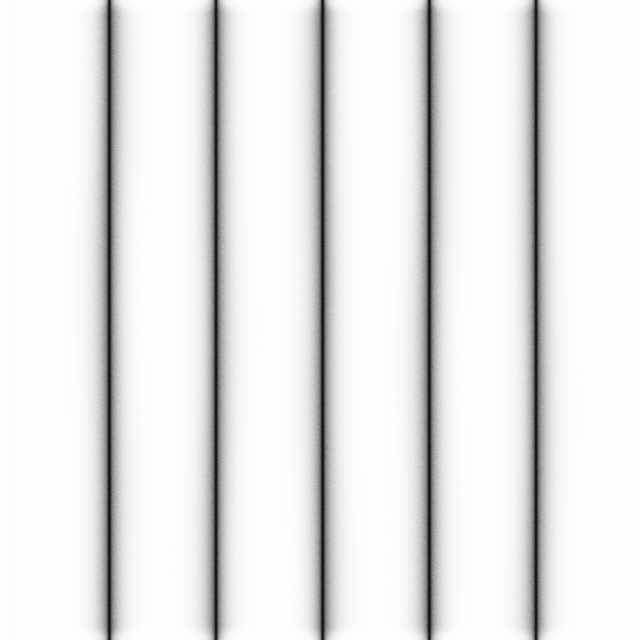
Write a Shadertoy shader that draws this pattern.

```glsl
// Five dark vertical lines on white, each with a soft grey halo that fades outward.
// Each line is a Gaussian core over an exponential halo; layered sines vary the
// halo along its length, and a fine hashed grain roughens the grey.

const float LINE_COUNT    = 5.0;
const float LINE_SPACING  = 1.0 / 6.0;
const float LINE_SHIFT    = 0.0042;
const float CORE_WIDTH    = 0.0030;
const float CORE_STRENGTH = 0.24;
const float HALO_WIDTH    = 0.0114;
const float HALO_STRENGTH = 0.76;
const float HALO_DRIFT    = 0.10;
const float END_FADE      = 0.025;
const float END_HALO      = 0.55;
const float GRAIN_CELLS   = 512.0;
const float GRAIN_AMOUNT  = 0.10;
const float STREAK_AMOUNT = 0.006;
const vec3  PAPER_COLOUR  = vec3(0.995);
const vec3  INK_COLOUR    = vec3(0.03);

float hash(vec2 p) {
    vec3 q = fract(vec3(p.xyx) * 0.1031);
    q += dot(q, q.yzx + 33.33);
    return fract((q.x + q.y) * q.z);
}

// Slow variation along a line, different for each line
float drift(float y, float id) {
    return 0.6 * sin(5.0 * y + 2.4 * id) + 0.4 * sin(11.0 * y - 1.7 * id);
}

// Darkness of one line at a signed distance from its axis
float lineInk(float offset, float y, float id) {
    float d = abs(offset);

    // One side of the halo widens as the other narrows
    float haloWidth = HALO_WIDTH * (1.0 + HALO_DRIFT * sign(offset) * drift(y, id));
    float ends = smoothstep(0.0, END_FADE, min(y, 1.0 - y));
    float taper = mix(END_HALO, 1.0, ends);

    float halo = HALO_STRENGTH * exp(-d / (haloWidth * taper));
    float core = CORE_STRENGTH * exp(-d * d / (CORE_WIDTH * CORE_WIDTH));
    return halo + core;
}

void mainImage(out vec4 fragColor, in vec2 fragCoord) {
    vec2 uv = fragCoord / iResolution.xy;

    // Sum the lines so neighbouring halos overlap smoothly
    float ink = 0.0;
    for (float id = 1.0; id <= LINE_COUNT; id++) {
        float axis = id * LINE_SPACING + LINE_SHIFT;
        ink += lineInk(uv.x - axis, uv.y, id);
    }
    ink = clamp(ink, 0.0, 1.0);

    // Grain is strongest in the mid greys
    float grain = hash(floor(uv * GRAIN_CELLS)) - 0.5;
    ink += grain * GRAIN_AMOUNT * ink * (1.0 - ink) * 2.0;

    // Barely visible streaks in the outer margins
    float margin = smoothstep(0.42, 0.5, abs(uv.x - 0.5));
    float streak = 0.5 + 0.5 * sin(uv.x * 420.0 + sin(uv.x * 170.0));
    ink += STREAK_AMOUNT * margin * streak;

    fragColor = vec4(mix(PAPER_COLOUR, INK_COLOUR, clamp(ink, 0.0, 1.0)), 1.0);
}
```
